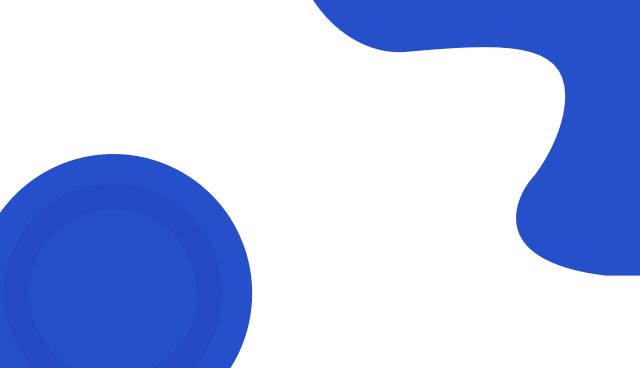
This background is drawn by a Shadertoy shader. Its source:

```glsl
// Flat white backdrop with a blue disc at the lower left and a flowing blue
// blob at the upper right. The disc and its ring are circle distances; the blob
// is a chain of cubic curves, filled by crossing count and edged by distance.

const vec3 PAPER = vec3(1.0);
const vec3 BLUE = vec3(0.149, 0.310, 0.792);
const vec3 RING_BLUE = vec3(0.139, 0.290, 0.770);

// Lengths are in canvas heights, origin at the lower left
const float ASPECT = 1.745;
const vec2 DISC_CENTER = vec2(0.309, 0.203);
const float DISC_RADIUS = 0.3785;
const float RING_OUTER = 0.298;
const float RING_INNER = 0.2285;

// Blob outline: consecutive cubics share their end points
const int CURVES = 6;
const int STEPS = 16;
const vec2 OUTLINE[19] = vec2[19](
    vec2(0.841, 1.020), vec2(0.902, 0.914), vec2(1.005, 0.850),
    vec2(1.107, 0.859), vec2(1.364, 0.882), vec2(1.541, 0.891),
    vec2(1.541, 0.739), vec2(1.541, 0.670), vec2(1.505, 0.586),
    vec2(1.457, 0.523), vec2(1.425, 0.489), vec2(1.407, 0.445),
    vec2(1.407, 0.407), vec2(1.407, 0.325), vec2(1.491, 0.270),
    vec2(1.652, 0.251), vec2(1.700, 0.251), vec2(1.750, 0.251),
    vec2(1.900, 0.251));

vec2 cubic(vec2 a, vec2 b, vec2 c, vec2 d, float t) {
    float s = 1.0 - t;
    return s * s * s * a + 3.0 * s * s * t * b + 3.0 * s * t * t * c + t * t * t * d;
}

float segmentDistance(vec2 p, vec2 a, vec2 b) {
    vec2 ab = b - a;
    return length(p - a - ab * clamp(dot(p - a, ab) / dot(ab, ab), 0.0, 1.0));
}

// Signed distance, negative to the right of the outline
float blobDistance(vec2 p) {
    float nearest = 10.0;
    float side = 1.0;
    vec2 a = OUTLINE[0];
    for (int i = 0; i < CURVES; i++) {
        int k = 3 * i;
        for (int j = 1; j <= STEPS; j++) {
            vec2 b = cubic(OUTLINE[k], OUTLINE[k + 1], OUTLINE[k + 2],
                           OUTLINE[k + 3], float(j) / float(STEPS));
            nearest = min(nearest, segmentDistance(p, a, b));
            // Flip the side for each crossing on the leftward ray
            if ((a.y > p.y) != (b.y > p.y)) {
                float crossX = a.x + (p.y - a.y) * (b.x - a.x) / (b.y - a.y);
                if (crossX < p.x) side = -side;
            }
            a = b;
        }
    }
    return side * nearest;
}

// Coverage of a shape, softened over one pixel
float fill(float dist) {
    return clamp(0.5 - dist * iResolution.y, 0.0, 1.0);
}

void mainImage(out vec4 fragColor, in vec2 fragCoord) {
    vec2 p = fragCoord / iResolution.xy * vec2(ASPECT, 1.0);
    float radius = length(p - DISC_CENTER);

    // Large shapes
    float shapes = max(fill(radius - DISC_RADIUS), fill(blobDistance(p)));
    vec3 color = mix(PAPER, BLUE, shapes);

    // Faint ring inside the disc
    float ring = fill(max(radius - RING_OUTER, RING_INNER - radius));
    color = mix(color, RING_BLUE, ring);

    fragColor = vec4(color, 1.0);
}
```
